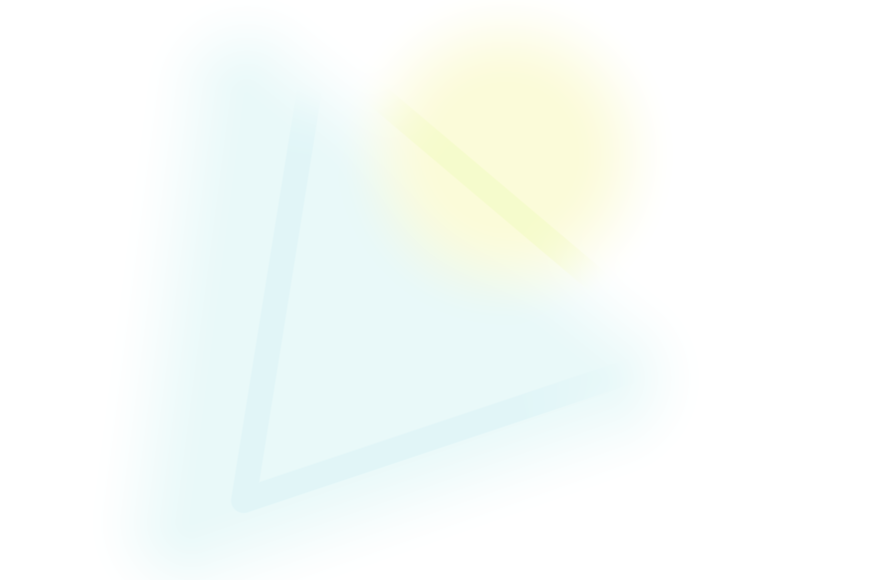
Write a WebGL 1 fragment shader that draws this background.

```glsl
precision highp float;
// Soft pastel triangle outlined by fading bars, with a blurred yellow sun over its upper right side.
uniform vec2 u_resolution;

// Position along segment ab (0 to 1) and distance from it
vec2 segment(vec2 p, vec2 a, vec2 b) {
  vec2 pa = p - a, ba = b - a;
  float t = clamp(dot(pa, ba) / dot(ba, ba), 0.0, 1.0);
  return vec2(t, length(pa - ba * t));
}

// Positive on the left of the line from a to b
float side(vec2 p, vec2 a, vec2 b) {
  return (b.x - a.x) * (p.y - a.y) - (b.y - a.y) * (p.x - a.x);
}

// Signed distance to a counterclockwise triangle
float triangle(vec2 p, vec2 a, vec2 b, vec2 c) {
  float d = min(segment(p, a, b).y, min(segment(p, b, c).y, segment(p, c, a).y));
  float inside = min(side(p, a, b), min(side(p, b, c), side(p, c, a)));
  return inside > 0.0 ? -d : d;
}

// Round bar whose ends fade over the given fractions of its length
float bar(vec2 p, vec2 a, vec2 b, float fadeStart, float fadeEnd) {
  vec2 s = segment(p, a, b);
  float pixel = 1.0 / u_resolution.y;
  float body = 1.0 - smoothstep(-pixel, pixel, s.y - 0.0215);
  float start = fadeStart > 0.0 ? smoothstep(0.0, fadeStart, s.x) : 1.0;
  float end = fadeEnd > 0.0 ? smoothstep(0.0, fadeEnd, 1.0 - s.x) : 1.0;
  return body * start * end;
}

void main() {
  vec2 p = gl_FragCoord.xy / u_resolution.y;
  vec3 color = vec3(1.0);

  // Blurred blue triangle
  float d = triangle(p, vec2(0.426, 0.835), vec2(0.331, 0.100), vec2(1.034, 0.347));
  color = mix(color, vec3(0.912, 0.975, 0.975), 1.0 - smoothstep(-0.02, 0.19, d));

  // Blurred yellow sun
  float sun = 1.0 - smoothstep(0.11, 0.30, length(p - vec2(0.873, 0.733)));
  color = mix(color, vec3(0.985, 0.983, 0.85), sun);

  // Two blue bars sharing the lower left corner
  vec2 corner = vec2(0.420, 0.137);
  float leftBar = bar(p, corner, vec2(0.536, 0.860), 0.0, 0.20);
  float lowerBar = bar(p, corner, vec2(1.114, 0.369), 0.0, 0.35);
  color = mix(color, vec3(0.882, 0.962, 0.970), max(leftBar, lowerBar));

  // Yellow diagonal bar
  float diagonal = bar(p, vec2(0.639, 0.845), vec2(1.040, 0.506), 0.35, 0.35);
  color = mix(color, vec3(0.958, 0.983, 0.79), 0.85 * diagonal);

  gl_FragColor = vec4(color, 1.0);
}
```
